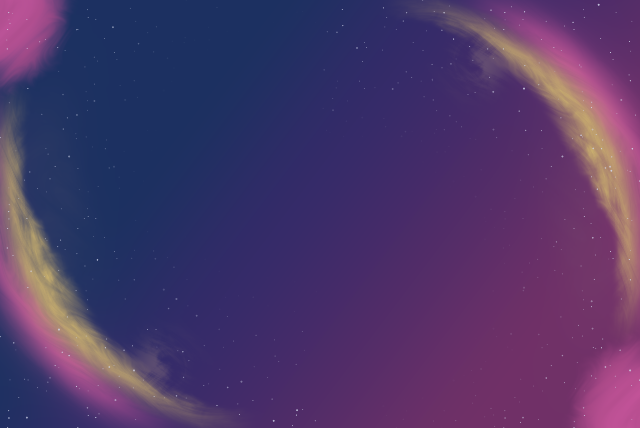
This background is drawn by a Shadertoy shader. Its source:

```glsl
// A dusk-coloured sky framed by two glowing nebula arcs and scattered stars.
// The sky is a diagonal colour ramp; one arc is shaped in polar coordinates by
// layered sines, then repeated by turning the canvas half a turn.

const vec3 BLUE   = vec3(0.11, 0.19, 0.38);
const vec3 INDIGO = vec3(0.20, 0.168, 0.41);
const vec3 PURPLE = vec3(0.29, 0.17, 0.41);
const vec3 PLUM   = vec3(0.44, 0.19, 0.405);
const vec3 GOLD   = vec3(0.80, 0.70, 0.43);
const vec3 PINK   = vec3(0.77, 0.33, 0.60);
const vec3 MIST   = vec3(0.50, 0.42, 0.47);
const vec3 STAR   = vec3(0.82, 0.84, 0.92);

const float ASPECT = 1.5;
const vec2  ARC_CENTER = vec2(0.083, -0.145);
const float ARC_RADIUS = 0.645;
const vec2  CORNER_CLOUD = vec2(0.76, -0.51);
const vec2  CORNER_SIZE = vec2(0.18, 0.23);
const vec2  CURL_CENTER = vec2(0.373, 0.350);

float bell(float x, float width) {
    x /= width;
    return exp(-x * x);
}

float hash(vec2 p) {
    p = fract(p * vec2(123.34, 345.45));
    p += dot(p, p + 34.35);
    return fract(p.x * p.y);
}

// Layered, domain-warped sines, roughly -1 to 1
float wisps(vec2 p) {
    float sum = 0.0, amp = 0.6;
    for (int i = 0; i < 5; i++) {
        p += 0.7 * sin(p.yx * 1.3 + float(i) * 1.7);
        sum += amp * sin(p.x) * cos(p.y);
        p = mat2(0.8, 0.6, -0.6, 0.8) * p * 1.75 + 2.3;
        amp *= 0.62;
    }
    return sum;
}

// Diagonal ramp from blue through indigo and purple to plum
vec3 sky(vec2 p) {
    float t = 0.227 + 0.29 * p.x - 0.22 * p.y;
    vec3 color = mix(BLUE, INDIGO, smoothstep(0.08, 0.21, t));
    color = mix(color, PURPLE, smoothstep(0.18, 0.32, t));
    return mix(color, PLUM, smoothstep(0.27, 0.45, t));
}

vec3 addNebula(vec3 color, vec2 p) {
    vec2 q = p - ARC_CENTER;
    float angle = atan(q.y, q.x);
    float across = length(q) - ARC_RADIUS;
    float cloud = wisps(p * 17.0);
    float streak = wisps(vec2(angle * 7.0, across * 42.0 + angle * 3.0));
    float fine = wisps(vec2(angle * 16.0 + 4.0, across * 120.0));

    // Faint haze inside the arc
    float haze = bell(across + 0.09, 0.07) * bell(angle - 0.2, 0.35);
    color = mix(color, MIST, 0.13 * haze * (1.0 + 0.5 * cloud));

    // Loose curl near the upper end
    float curlDistance = length((p - CURL_CENTER) * vec2(1.0, 1.15));
    float curl = bell(curlDistance, 0.065) * smoothstep(-0.5, 0.8, cloud + 0.4 * fine);
    color = mix(color, MIST, 0.55 * curl);

    // Pink outer rim
    float reach = smoothstep(-0.3, 0.1, angle) * (1.0 - smoothstep(0.75, 1.3, angle));
    float rim = bell(across - 0.062 + 0.012 * streak, 0.043);
    float glow = bell(across - 0.065, 0.09);
    color = mix(color, PINK, reach * clamp(rim * (0.68 + 0.18 * streak) + 0.16 * glow, 0.0, 0.9));

    // Golden body, brightest mid-arc, with a ragged inner edge
    float ends = smoothstep(-0.28, 0.05, angle) * (1.0 - smoothstep(1.05, 1.5, angle));
    float heart = bell(angle - 0.57, 0.33);
    float width = mix(0.026, 0.050, heart);
    float body = bell(across + 0.010 * streak + 0.006 * cloud, width);
    body *= smoothstep(-1.6, -0.9, across / width + 0.35 * cloud);
    float density = mix(0.52, 0.86, heart) + 0.26 * streak + 0.10 * fine + 0.08 * cloud;
    color = mix(color, GOLD, clamp(ends * body * density, 0.0, 0.96));

    // Pink cloud in the corner
    float edge = length((p - CORNER_CLOUD) / CORNER_SIZE) + 0.16 * cloud;
    float corner = 1.0 - smoothstep(0.45, 1.1, edge);
    return mix(color, PINK * (1.0 + 0.07 * cloud), 0.92 * corner);
}

// One star per occupied cell, most of them small and dim
float stars(vec2 p, float cells, float chance, float pixel) {
    vec2 cell = floor(p * cells);
    float seed = hash(cell + cells);
    vec2 offset = 0.2 + 0.6 * vec2(hash(cell + 17.3), hash(cell + 51.7));
    float size = mix(0.0006, 0.0020, pow(hash(cell + 83.1), 3.0));
    float gap = length(p - (cell + offset) / cells);
    float dot = 1.0 - smoothstep(size - 0.4 * pixel, size + 0.7 * pixel, gap);
    return dot * step(seed, chance) * mix(0.3, 1.0, hash(cell + 29.9));
}

void mainImage(out vec4 fragColor, in vec2 fragCoord) {
    vec2 p = (fragCoord / iResolution.xy - 0.5) * vec2(ASPECT, 1.0);
    vec2 folded = p.x < 0.0 ? -p : p;
    vec3 color = addNebula(sky(p), folded);

    // Stars gather around the arcs and thin out toward the middle
    float pixel = 1.0 / iResolution.y;
    float spread = smoothstep(0.28, 0.66, length(folded - ARC_CENTER));
    float light = stars(p + 3.0, 24.0, 0.30, pixel) + stars(p + 7.0, 43.0, 0.16, pixel);
    color = mix(color, STAR, clamp(light * spread, 0.0, 0.9));
    fragColor = vec4(color, 1.0);
}
```
